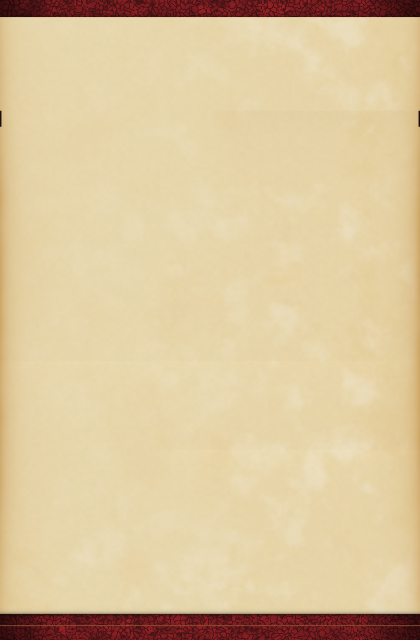
A Shadertoy shader for this texture:

```glsl
const float ASPECT = 0.65625;
const float TOP_BAND = 0.9733;       // lower edge of the upper leather
const float BOTTOM_BAND = 0.0405;    // upper edge of the lower leather
const float STITCH_Y = 0.0225;
const vec2 NOTCH_SPAN = vec2(0.802, 0.827);
const float NOTCH_WIDTH = 0.0035;
const float LEATHER_CELLS = 140.0;
const vec3 PAPER = vec3(0.905, 0.840, 0.672);
const vec3 PAPER_PALE = vec3(0.925, 0.875, 0.755);
const vec3 PAPER_TAN = vec3(0.890, 0.790, 0.580);
const vec3 EDGE_TAN = vec3(0.800, 0.640, 0.390);
const vec3 LEATHER_RED = vec3(0.550, 0.120, 0.135);
const vec3 LEATHER_DARK = vec3(0.200, 0.060, 0.065);
const vec3 STITCH = vec3(0.560, 0.330, 0.210);
const vec3 NOTCH = vec3(0.110, 0.055, 0.045);

float hash(vec2 p) {
    return fract(sin(dot(p, vec2(127.1, 311.7))) * 43758.545);
}

float valueNoise(vec2 p) {
    vec2 i = floor(p), f = fract(p);
    f = f * f * (3.0 - 2.0 * f);
    float low = mix(hash(i), hash(i + vec2(1, 0)), f.x);
    float high = mix(hash(i + vec2(0, 1)), hash(i + vec2(1, 1)), f.x);
    return mix(low, high, f.y);
}

float fbm(vec2 p) {
    float sum = 0.0, amp = 0.5;
    for (int i = 0; i < 5; i++) {
        sum += amp * valueNoise(p);
        p = mat2(1.6, 1.2, -1.2, 1.6) * p + 7.3;
        amp *= 0.5;
    }
    return sum / 0.96875;
}

// Gap between the two nearest cell centres: zero along the creases
float creaseDistance(vec2 p) {
    vec2 cell = floor(p);
    float nearest = 8.0, second = 8.0;
    for (int y = -1; y <= 1; y++) {
        for (int x = -1; x <= 1; x++) {
            vec2 c = cell + vec2(x, y);
            float d = length(c + vec2(hash(c), hash(c + 41.7)) - p);
            second = min(second, max(nearest, d));
            nearest = min(nearest, d);
        }
    }
    return second - nearest;
}

// Distance past an edge, zero before it, so that falloffs stay finite
float past(float d) {
    return max(d, 0.0);
}

// Faint tonal step that fades downward from a horizontal join
float seam(vec2 uv, float y, float px) {
    return smoothstep(-px, px, y - uv.y) * exp(-past(y - uv.y) * 28.0);
}

vec3 parchment(vec2 uv, vec2 p, float px) {
    float rightSide = smoothstep(0.25, 0.85, uv.x);
    float lowPart = 1.0 - smoothstep(0.06, 0.25, uv.y);
    float strength = mix(0.40, 1.0, max(rightSide, lowPart));
    float clouds = fbm(p * vec2(18.0, 20.0) + 3.1);
    float blotches = fbm(p * 36.0 + 19.4);
    float stain = fbm(p * vec2(14.0, 10.0) + 52.0);

    vec3 col = mix(PAPER, PAPER_TAN, 0.18 * rightSide);
    col = mix(col, PAPER_TAN, strength * 0.60 * smoothstep(0.46, 0.74, mix(stain, blotches, 0.4)));
    col = mix(col, PAPER_PALE, strength * 0.85 * smoothstep(0.46, 0.74, mix(clouds, blotches, 0.45)));
    col += 0.010 * (valueNoise(p * 190.0) - 0.5);

    // Joins between sheets
    col -= 0.014 * seam(uv, 0.827, px) * smoothstep(0.45, 0.60, uv.x);
    col += 0.010 * seam(uv, 0.436, px);
    col += 0.010 * seam(uv, 0.297, px) * smoothstep(0.35, 0.45, uv.x);

    // Aged sides, deepest around mid height
    float side = min(uv.x, 1.0 - uv.x);
    float age = mix(0.55, 1.0, (1.0 - smoothstep(0.65, 0.95, uv.y)) * smoothstep(0.0, 0.35, uv.y));
    float wear = 0.70 * exp(-side * 55.0) + 0.22 * exp(-side * 16.0);
    return mix(col, EDGE_TAN, age * wear * (0.8 + 0.4 * clouds));
}

vec3 leather(vec2 uv, vec2 p) {
    vec2 warp = vec2(valueNoise(p * 160.0), valueNoise(p * 160.0 + 31.0));
    float grain = smoothstep(-0.12, 0.42, creaseDistance(p * LEATHER_CELLS + warp));
    float tone = 0.35 + 0.80 * fbm(p * 60.0);
    vec3 col = mix(LEATHER_DARK, LEATHER_RED, grain * tone);
    float side = min(uv.x, 1.0 - uv.x);
    return col * mix(0.55, 1.08, smoothstep(0.0, 0.16, side));
}

void mainImage(out vec4 fragColor, in vec2 fragCoord) {
    vec2 uv = fragCoord / iResolution.xy;
    vec2 p = uv * vec2(ASPECT, 1.0);
    float px = 0.6 / iResolution.y;
    vec3 col = parchment(uv, p, px);

    // Dark notches on both sides
    float side = min(uv.x, 1.0 - uv.x);
    float notch = smoothstep(-px, px, NOTCH_WIDTH - side)
        * smoothstep(-px, px, uv.y - NOTCH_SPAN.x) * smoothstep(-px, px, NOTCH_SPAN.y - uv.y);
    col = mix(col, NOTCH, notch);

    // Shade where the sheet meets the lower band
    col *= 1.0 - 0.40 * exp(-past(uv.y - BOTTOM_BAND) * 420.0);

    // Leather bands
    float top = smoothstep(-px, px, uv.y - TOP_BAND);
    float bottom = smoothstep(-px, px, BOTTOM_BAND - uv.y);
    vec3 hide = leather(uv, p);
    hide *= 1.0 - 0.65 * bottom * exp(-past(BOTTOM_BAND - uv.y) * 450.0);
    hide *= 1.0 - 0.35 * top * exp(-past(uv.y - TOP_BAND) * 350.0);
    float stitch = 1.0 - smoothstep(0.0, 0.0008 + px, abs(uv.y - STITCH_Y));
    hide = mix(hide, STITCH, 0.75 * stitch);
    col = mix(col, hide, max(top, bottom));

    fragColor = vec4(clamp(col, 0.0, 1.0), 1.0);
}
```
